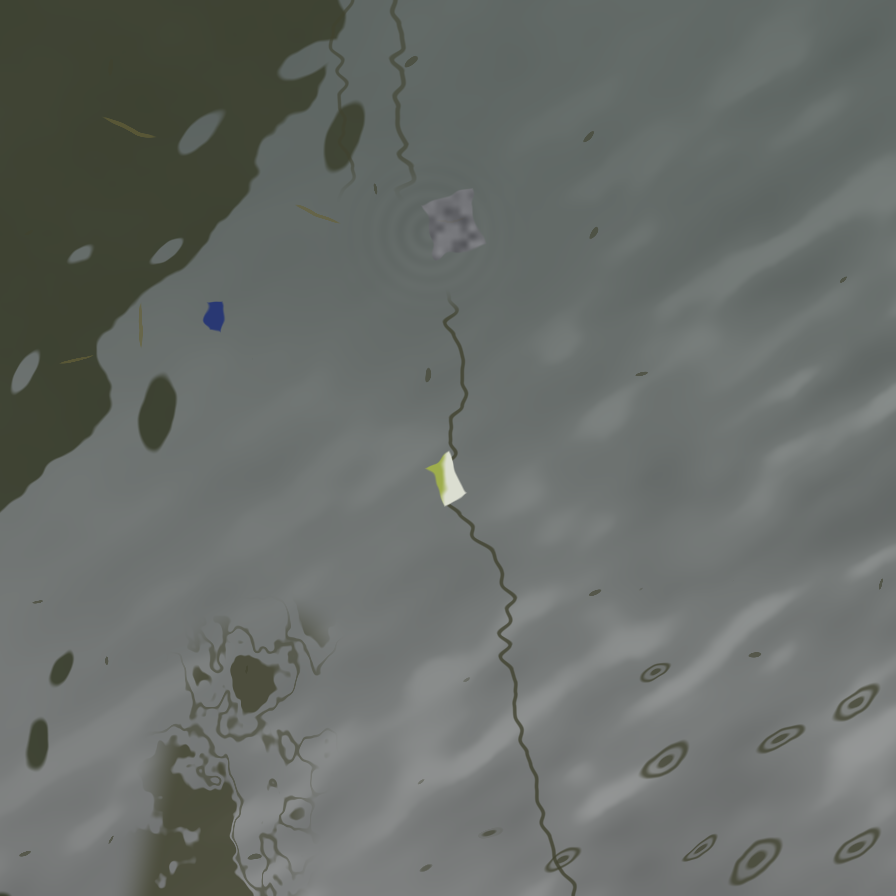
Reproduce this texture procedurally as a WebGL 1 fragment shader.

```glsl
precision highp float;
// Murky grey water with diagonal ripples, a dark green reflection, cracks of shadow and floating litter.
uniform vec2 u_resolution;

float hash(vec2 p) {
  vec3 q = fract(p.xyx * 0.1031);
  q += dot(q, q.yzx + 33.33);
  return fract((q.x + q.y) * q.z);
}

float noise(vec2 p) {
  vec2 i = floor(p), f = fract(p);
  f *= f * (3.0 - 2.0 * f);
  return mix(mix(hash(i), hash(i + vec2(1, 0)), f.x),
             mix(hash(i + vec2(0, 1)), hash(i + vec2(1, 1)), f.x), f.y);
}

float fbm(vec2 p) {
  float sum = 0.0, amp = 0.5;
  for (int i = 0; i < 4; i++) {
    sum += amp * noise(p);
    p = p * 2.03 + 17.3;
    amp *= 0.5;
  }
  return sum / 0.9375;
}

// Turns v into a frame tilted by angle a
vec2 tilt(vec2 v, float a) {
  float c = cos(a), s = sin(a);
  return vec2(c * v.x + s * v.y, c * v.y - s * v.x);
}

// Relative radius of the nearest scattered ellipse: 1 on its rim
float spots(vec2 p, float cells, vec2 size, float angle, float spread, float density, float seed) {
  float nearest = 9.0;
  vec2 home = floor(p * cells);
  for (int j = -1; j <= 1; j++)
    for (int i = -1; i <= 1; i++) {
      vec2 cell = home + vec2(i, j), key = cell + seed + 50.0;
      vec2 centre = (cell + 0.15 + 0.7 * vec2(hash(key), hash(key + 31.7))) / cells;
      vec2 d = tilt(p - centre, angle + spread * (hash(key + 7.1) - 0.5));
      float r = length(d / (size * (0.45 + 0.55 * hash(key + 13.9))));
      nearest = min(nearest, r + 9.0 * step(density, hash(key + 3.3)));
    }
  return nearest;
}

float inside(float r, float limit) {
  return 1.0 - smoothstep(limit - 0.12, limit + 0.12, r);
}

// Signed offset from the edge of the dark reflection, negative within it
float shore(vec2 p) {
  float edge = -0.05 + 0.17 * smoothstep(0.36, 0.56, p.y)
             + 0.19 * smoothstep(0.6, 0.82, p.y) + 0.07 * smoothstep(0.82, 1.0, p.y);
  return p.x - edge + 0.07 * (fbm(p * 11.0) - 0.5);
}

// Jagged vertical thread
float threadX(float y, float seed) {
  return 0.5 + 0.06 * (1.0 - smoothstep(0.36, 0.48, y)) + 0.07 * (1.0 - smoothstep(0.0, 0.28, y))
       + 0.035 * (noise(vec2(y * 22.0, seed)) - 0.5) + 0.018 * (noise(vec2(y * 75.0, seed + 4.0)) - 0.5);
}

float thread(vec2 p, float seed, float width) {
  float x = threadX(p.y, seed);
  float slope = (threadX(p.y + 0.002, seed) - x) / 0.002;
  float d = abs(p.x - x) / sqrt(1.0 + slope * slope);
  return 1.0 - smoothstep(width * 0.4, width + 0.8 / u_resolution.y, d);
}

// Crumpled rectangular scrap
float scrap(vec2 p, vec2 centre, vec2 size, float angle) {
  vec2 d = abs(tilt(p - centre, angle) + 0.012 * (noise(p * 70.0) - 0.5)) - size;
  return 1.0 - smoothstep(-0.001, 0.002, max(d.x, d.y));
}

void main() {
  vec2 p = gl_FragCoord.xy / u_resolution;
  vec2 warped = p + 0.025 * (vec2(fbm(p * 12.0), fbm(p * 12.0 + 40.0)) - 0.5);
  vec3 olive = vec3(0.25, 0.255, 0.18);

  // Water, paler towards the bottom, with ripples growing to the lower right
  vec3 color = mix(vec3(0.475, 0.483, 0.482), vec3(0.375, 0.405, 0.393), smoothstep(-0.1, 1.0, p.y));
  color += 0.04 * (fbm(p * 4.0) - 0.5);
  float swell = smoothstep(-0.5, 0.7, p.x - p.y);
  vec2 q = tilt(warped, 0.62);
  float ripple = noise(q * vec2(8.0, 23.0)) * 0.65 + noise(q * vec2(15.0, 38.0) + 9.0) * 0.35;
  color += (0.015 + 0.11 * swell) * (ripple - 0.46);
  color += 0.065 * swell * smoothstep(0.6, 0.8, ripple) * vec3(1.0, 0.97, 0.98);
  vec2 eddy = p - vec2(0.48, 0.74);
  color += 0.012 * sin(length(eddy) * 330.0) * exp(-dot(eddy, eddy) * 250.0);

  // Dark reflection with pale holes, and loose dark blobs beyond its edge
  float s = shore(p);
  vec3 green = vec3(0.245, 0.262, 0.2) + 0.025 * (fbm(p * 7.0) - 0.5);
  float hole = inside(spots(warped, 8.0, vec2(0.045, 0.018), 0.75, 0.7, 0.65, 2.0),
                      smoothstep(-0.17, -0.06, s) * 1.1 - 0.1);
  color = mix(color, green, (1.0 - smoothstep(-0.003, 0.003, s)) * (1.0 - hole));
  float blob = inside(spots(warped, 9.0, vec2(0.042, 0.02), 1.2, 0.8, 0.6, 21.0),
                      1.1 - 1.4 * smoothstep(0.07, 0.2, s));
  color = mix(color, green, blob * smoothstep(0.0, 0.02, s));

  // Eye-shaped ripple reflections
  float eyeZone = smoothstep(0.25, 0.65, p.x - 0.5 * p.y) * (1.0 - smoothstep(0.27, 0.38, p.y));
  float eye = spots(warped, 10.0, vec2(0.036, 0.013), 0.55, 0.4, 0.6, 5.0);
  float rim = inside(eye, eyeZone * 1.1 - 0.1) - 0.85 * inside(eye, 0.72) + inside(eye, 0.35) * eyeZone;
  color = mix(color, olive, 0.75 * clamp(rim, 0.0, 1.0));

  // Tangled reflection in the lower left
  float offAxis = (p.x - 0.235 - 0.2 * p.y) / 0.085;
  float tangle = exp(-offAxis * offAxis) * (1.0 - smoothstep(0.22, 0.38, p.y));
  float field = fbm(warped * vec2(17.0, 13.0) + 6.0);
  float vein = 1.0 - smoothstep(0.006, 0.025, abs(field - 0.48));
  float patches = smoothstep(0.6, 0.63, field + 0.1 * tangle - 0.2 * p.y);
  color = mix(color, olive + 0.02, smoothstep(0.15, 0.6, tangle) * max(0.6 * vein, 0.85 * patches));

  // Long crack and two fainter threads near the top
  color = mix(color, olive, 0.8 * thread(p, 3.0, 0.0022) * (1.0 - smoothstep(0.64, 0.68, p.y)));
  float upper = thread(p + vec2(0.12, 0.0), 11.0, 0.002) + thread(p + vec2(0.06, 0.0), 19.0, 0.003);
  color = mix(color, olive, 0.6 * min(upper, 1.0) * smoothstep(0.77, 0.83, p.y));

  // Straws and specks
  float strawZone = smoothstep(0.5, 0.62, p.y) * (1.0 - smoothstep(0.55, 0.72, p.x));
  float straw = inside(spots(warped, 9.0, vec2(0.033, 0.0028), 0.3, 4.0, 0.4, 33.0), strawZone * 1.1 - 0.1);
  color = mix(color, vec3(0.4, 0.38, 0.22), 0.65 * straw);
  color = mix(color, olive, 0.6 * inside(spots(warped, 10.0, vec2(0.009, 0.003), 0.8, 2.0, 0.2, 60.0), 1.0));

  // Litter: clear film, bright wrapper and a blue fragment
  float crease = noise(p * 110.0);
  color = mix(color, vec3(0.4, 0.4, 0.42) + 0.2 * (crease - 0.4), 0.85 * scrap(p, vec2(0.507, 0.75), vec2(0.027, 0.031), 0.25));
  vec3 wrapper = mix(vec3(0.62, 0.68, 0.3), vec3(0.86, 0.87, 0.82), smoothstep(0.495, 0.505, p.x + 0.008 * crease));
  color = mix(color, wrapper, scrap(p, vec2(0.499, 0.467), vec2(0.013, 0.022), 0.5));
  color = mix(color, vec3(0.16, 0.22, 0.45), scrap(p, vec2(0.239, 0.646), vec2(0.006, 0.017), -0.1));

  gl_FragColor = vec4(color, 1.0);
}
```
